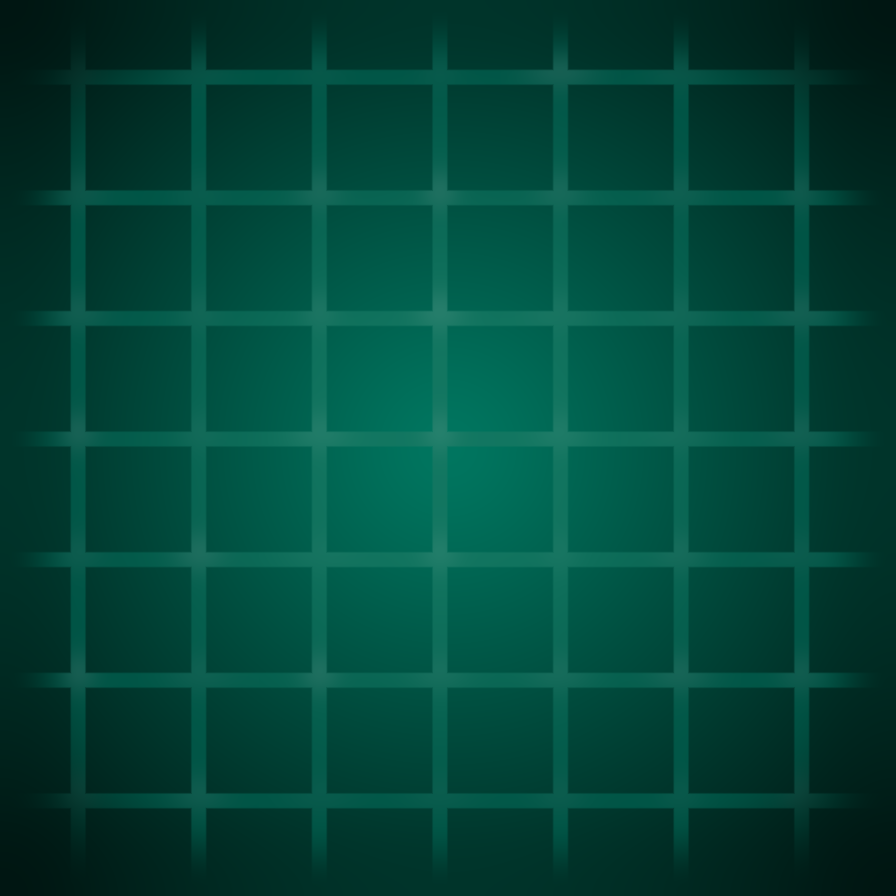
A Shadertoy shader for this pattern:

```glsl
// A lattice of seven by seven soft bands over a deep green radial glow.
// Bands come from distance to the nearest rung, crossings get hashed glints,
// and everything fades symmetrically to the border so the tile wraps.

float hash(vec2 p) {
    vec3 h = fract(vec3(p.xyx) * vec3(0.1031, 0.1030, 0.0973));
    h += dot(h, h.yzx + 33.33);
    return fract((h.x + h.y) * h.z);
}

// Distance from the centre, flattened at the border to avoid a crease at the seam
float wrappedRadius(vec2 p) {
    vec2 a = abs(p);
    vec2 rim = max(a - 0.42, 0.0);
    return length(a - rim * rim / 0.16);
}

void mainImage(out vec4 fragColor, in vec2 fragCoord) {
    vec2 p = fragCoord / iResolution.xy - 0.5;
    float radius = wrappedRadius(p);

    // Background glow, rounded off at its peak
    float glow = 0.49 - 0.62 * sqrt(radius * radius + 0.0025);
    vec3 color = max(glow, 0.04) * vec3(0.0, 1.0, 0.81);

    // Nearest of the seven rungs on each axis
    float spacing = 0.1346;
    vec2 g = p - vec2(-0.009, 0.010);
    vec2 rung = clamp(round(g / spacing), -3.0, 3.0);
    vec2 offset = g - rung * spacing;

    // Soft-edged bands, at least one pixel of smoothing
    vec2 soft = max(vec2(0.0014), 0.8 / iResolution.xy);
    vec2 bands = 1.0 - smoothstep(0.0083 - soft, 0.0083 + soft, abs(offset));
    float lattice = max(bands.x, bands.y);

    // Bands dissolve toward the border and the corners
    float margin = 0.5 - max(abs(p.x), abs(p.y));
    float fade = smoothstep(0.008, 0.085, margin)
               * (1.0 - 0.85 * smoothstep(0.46, 0.63, length(p)));

    // Pale glints sit just above crossings, with uneven strength and spread
    float chance = hash(rung + 17.0);
    vec2 spread = vec2(0.020 + 0.022 * hash(rung + 41.0), 0.024);
    vec2 fromGlint = (offset - vec2(0.0, 0.008)) / spread;
    float glint = exp(-dot(fromGlint, fromGlint)) * (0.25 + 0.75 * chance);

    vec3 bandColor = mix(vec3(0.075, 0.465, 0.38), vec3(0.0, 0.34, 0.28),
                         smoothstep(0.08, 0.48, radius));
    bandColor += glint * vec3(0.10, 0.05, 0.06);
    color = mix(color, bandColor, 0.92 * lattice * fade);

    fragColor = vec4(color, 1.0);
}
```
